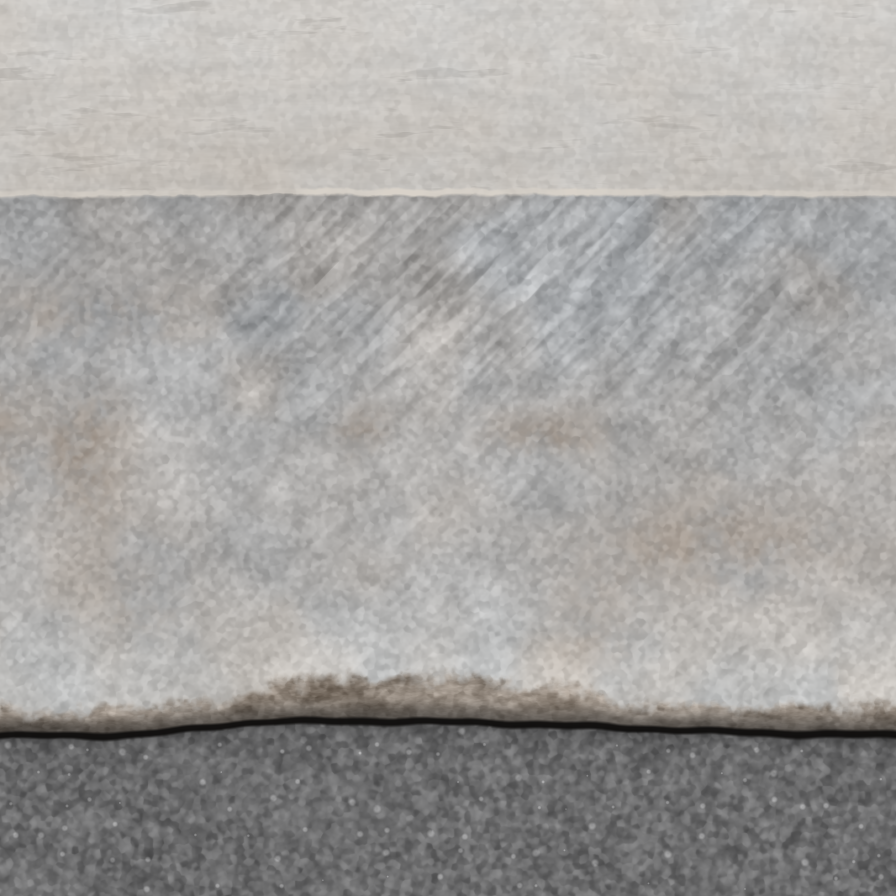
This texture is drawn by a WebGL 1 fragment shader. Its source:

```glsl
precision highp float;
uniform vec2 u_resolution;

const float LEDGE_Y = 0.781;
const float LEDGE_WIDTH = 0.0045;
const float GAP_WIDTH = 0.0055;
const float GRAIN_SCALE = 170.0;
const float STAIN_STRENGTH = 0.75;
const float SCRATCH_STRENGTH = 0.16;
const vec3 TOP_FAR = vec3(0.805, 0.795, 0.780);
const vec3 TOP_NEAR = vec3(0.765, 0.750, 0.730);
const vec3 LEDGE_LIGHT = vec3(0.850, 0.825, 0.790);
const vec3 FACE_HIGH = vec3(0.655, 0.655, 0.655);
const vec3 FACE_MID = vec3(0.690, 0.682, 0.673);
const vec3 FACE_LOW = vec3(0.755, 0.750, 0.740);
const vec3 STAIN = vec3(0.555, 0.490, 0.430);
const vec3 UNDERCUT = vec3(0.500, 0.460, 0.420);
const vec3 ASPHALT = vec3(0.415, 0.415, 0.418);
const vec3 GAP = vec3(0.060, 0.055, 0.052);

vec2 hash2(vec2 p) {
  vec3 q = fract(p.xyx * vec3(0.1031, 0.1030, 0.0973));
  q += dot(q, q.yzx + 33.33);
  return fract((q.xx + q.yz) * q.zy);
}

// x: nearest feature distance, y: blended cell value around zero
vec2 cellular(vec2 p) {
  vec2 base = floor(p);
  vec2 f = p - base;
  float nearest = 8.0;
  float total = 0.0;
  float weights = 0.0;
  for (int j = -1; j <= 1; j++) {
    for (int i = -1; i <= 1; i++) {
      vec2 g = vec2(float(i), float(j));
      vec2 h = hash2(base + g + 71.0);
      vec2 d = g + h - f;
      float d2 = dot(d, d);
      float w = exp(-5.0 * d2);
      nearest = min(nearest, d2);
      total += w * (fract(h.x * 7.31 + h.y * 13.7) - 0.5);
      weights += w;
    }
  }
  return vec2(sqrt(nearest), total / weights);
}

float layers(vec2 p) {
  float sum = 0.0;
  float amp = 0.5;
  for (int i = 0; i < 4; i++) {
    sum += amp * cellular(p).y;
    p = mat2(1.6, 1.2, -1.2, 1.6) * p + 17.3;
    amp *= 0.62;
  }
  return sum;
}

float blob(vec2 p, vec2 center, vec2 radius) {
  vec2 d = (p - center) / radius;
  return exp(-dot(d, d));
}

float groundLine(float x) {
  float rise = 0.016 * smoothstep(0.12, 0.32, x);
  float fall = 0.015 * smoothstep(0.42, 0.98, x);
  return 0.179 + rise - fall + 0.0009 * sin(x * 41.0) + 0.0006 * sin(x * 97.0);
}

void main() {
  vec2 uv = gl_FragCoord.xy / u_resolution;
  float aa = 1.0 / u_resolution.y;
  float broad = layers(uv * vec2(9.0, 11.0));
  float medium = layers(uv * 34.0 + 40.0);
  float grain = cellular(uv * GRAIN_SCALE).y;

  // Horizontally worn upper slab
  float wear = layers(uv * vec2(12.0, 65.0) + 9.0);
  vec3 top = mix(TOP_NEAR, TOP_FAR, smoothstep(LEDGE_Y, 1.0, uv.y));
  top += 0.075 * wear + 0.035 * medium + 0.06 * grain;
  top += broad * vec3(0.01, 0.03, 0.05);
  top -= 0.07 * smoothstep(0.16, 0.34, wear);

  // Vertical face, paler towards its foot
  vec3 face = mix(FACE_MID, FACE_HIGH, smoothstep(0.48, 0.72, uv.y));
  face = mix(face, FACE_LOW, 1.0 - smoothstep(0.22, 0.39, uv.y));
  face += 0.13 * broad + 0.12 * medium + 0.105 * grain;
  face += cellular(uv * 15.0 + 5.0).y * vec3(-0.025, 0.0, 0.025);

  // Diagonal tooling marks
  vec2 slant = vec2(uv.x + uv.y, uv.y - uv.x) * 0.7071;
  float scratchArea = 0.25 + blob(uv, vec2(0.56, 0.69), vec2(0.30, 0.13));
  face += SCRATCH_STRENGTH * scratchArea * cellular(slant * vec2(26.0, 150.0)).y;

  // Clustered mineral stains, broken up by noise
  vec2 warped = uv + 0.035 * vec2(broad, medium);
  float stain = 0.75 * blob(warped, vec2(0.10, 0.50), vec2(0.045, 0.075));
  stain += 0.55 * blob(warped, vec2(0.0, 0.52), vec2(0.035, 0.06));
  stain += 0.40 * blob(warped, vec2(0.11, 0.66), vec2(0.13, 0.035));
  stain += 0.70 * blob(warped, vec2(0.40, 0.527), vec2(0.035, 0.025));
  stain += 0.55 * blob(warped, vec2(0.61, 0.525), vec2(0.065, 0.028));
  stain += 0.50 * blob(warped, vec2(0.81, 0.405), vec2(0.15, 0.055));
  stain += 0.35 * blob(warped, vec2(0.14, 0.34), vec2(0.07, 0.055));
  stain += 0.35 * blob(warped, vec2(0.66, 0.31), vec2(0.06, 0.06));
  stain *= clamp(0.8 + 1.8 * medium + 1.2 * broad, 0.0, 1.4);
  face = mix(face, STAIN + 0.10 * grain, min(STAIN_STRENGTH * stain, 0.8));

  // Rough undercut at the foot
  float ground = groundLine(uv.x);
  float height = uv.y - ground;
  float lip = 0.031 + 0.018 * blob(uv, vec2(0.46, uv.y), vec2(0.16, 1.0));
  lip += 0.035 * medium + 0.018 * broad;
  float under = 1.0 - smoothstep(lip - 0.012, lip + 0.007, height);
  float chips = layers(uv * vec2(30.0, 70.0));
  float hollow = blob(uv, vec2(0.44, 0.225), vec2(0.14, 0.035));
  vec3 foot = UNDERCUT + 0.38 * chips + 0.12 * grain - 0.07 * hollow;
  foot *= mix(0.55, 1.15, smoothstep(0.002, 0.030, height));
  face = mix(face, foot, 0.88 * under);

  // Ledge with a pale rim and soft shade below
  float ledge = LEDGE_Y + 0.002 * sin(uv.x * 3.14) + 0.006 * medium;
  float below = ledge - uv.y;
  float shade = exp(-max(below, 0.0) * 65.0);
  face -= shade * (0.045 + 0.05 * blob(uv, vec2(0.43, uv.y), vec2(0.22, 1.0)));
  vec3 color = mix(face, top, smoothstep(-aa, aa, -below));
  float rim = 1.0 - smoothstep(LEDGE_WIDTH * 0.4, LEDGE_WIDTH + aa, abs(below + 0.002));
  color = mix(color, LEDGE_LIGHT, rim * clamp(0.65 + 1.6 * broad, 0.25, 1.0));

  // Asphalt with sparse bright grit
  vec2 pebble = cellular(uv * 95.0 + 13.0);
  vec2 cellId = floor(uv * 34.0);
  vec2 gritPos = 0.25 + 0.5 * hash2(cellId);
  float gritSize = 0.15 * hash2(cellId + 19.0).x;
  float grit = 1.0 - smoothstep(gritSize * 0.4, gritSize + 0.05, length(fract(uv * 34.0) - gritPos));
  grit *= step(0.55, hash2(cellId + 43.0).y);
  vec3 road = ASPHALT + 0.15 * grain + 0.10 * pebble.y + 0.06 * medium;
  road += 0.06 * (0.5 - pebble.x) + 0.17 * grit;
  road *= 1.0 - 0.40 * exp(min(height, 0.0) * 110.0);
  color = mix(road, color, smoothstep(-aa, aa, height));

  // Dark contact gap
  float gapWidth = GAP_WIDTH * (0.85 + 0.6 * broad);
  float gap = 1.0 - smoothstep(gapWidth * 0.35, gapWidth + aa, abs(height));
  color = mix(color, GAP, 0.96 * gap);
  gl_FragColor = vec4(clamp(color, 0.0, 1.0), 1.0);
}
```
